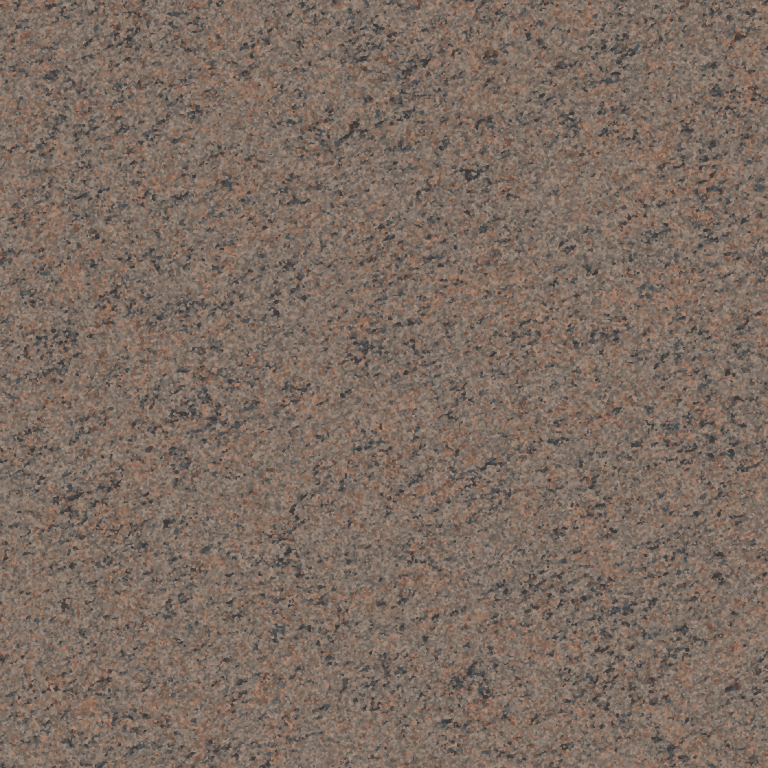
Give the GLSL for this texture, as a Shadertoy shader.

```glsl
#define GRAIN_SCALE 350.0
#define STREAK_SCALE vec2(62.0, 135.0)
#define PATCH_SCALE vec2(13.0, 19.0)
#define STREAK_ANGLE 0.40
#define CELL_SHARPNESS 8.0
#define SHADE_COLOR vec3(0.395, 0.358, 0.330)
#define LIGHT_COLOR vec3(0.620, 0.550, 0.496)
#define ORANGE_COLOR vec3(0.580, 0.430, 0.350)
#define DARK_COLOR vec3(0.205, 0.205, 0.210)
#define BLUE_COLOR vec3(0.270, 0.300, 0.320)
#define RUST_COLOR vec3(0.390, 0.270, 0.220)

vec3 hash3(vec2 p) {
    vec3 q = fract(p.xyx * vec3(0.1031, 0.1030, 0.0973));
    q += dot(q, q.yxz + 33.33);
    return fract((q.xxy + q.yzz) * q.zyx);
}

// Cellular noise: three random values per cell, blended softly at the borders
vec3 cells(vec2 p) {
    vec2 corner = floor(p);
    vec3 sum = vec3(0.0);
    float total = 0.0;
    for (int y = -1; y <= 1; y++)
    for (int x = -1; x <= 1; x++) {
        vec2 id = corner + vec2(x, y);
        vec2 toSeed = id + hash3(id + 71.0).xy - p;
        float weight = exp(-CELL_SHARPNESS * dot(toSeed, toSeed));
        sum += weight * hash3(id + 19.0);
        total += weight;
    }
    return sum / total;
}

mat2 rotation(float angle) {
    float c = cos(angle), s = sin(angle);
    return mat2(c, -s, s, c);
}

void mainImage(out vec4 fragColor, in vec2 fragCoord) {
    vec2 uv = fragCoord / iResolution.y + 2.0;

    // Layered sines bend the streaks a little
    vec2 bend = 0.005 * sin(uv.yx * vec2(19.0, 27.0) + 2.0 * sin(uv * 11.0));
    vec2 along = rotation(STREAK_ANGLE) * (uv + bend);

    vec3 patches = cells(along * PATCH_SCALE);
    vec3 clouds = cells(along * PATCH_SCALE * 2.3 + 40.0);
    vec3 streaks = cells(along * STREAK_SCALE);
    vec3 flakes = cells(along * STREAK_SCALE * vec2(2.6, 1.9) + 90.0);
    vec3 grains = cells(uv * GRAIN_SCALE);
    vec3 specks = cells(uv * GRAIN_SCALE * 0.55 + 130.0);

    // Fine grey-brown ground
    float tone = 0.55 * grains.x + 0.25 * specks.x + 0.20 * flakes.y;
    tone = 0.5 + 1.4 * (tone - 0.5);
    vec3 color = mix(SHADE_COLOR, LIGHT_COLOR, tone);

    // Orange feldspar, gathered in soft patches
    float orange = 0.38 * specks.y + 0.28 * grains.y + 0.18 * clouds.y + 0.16 * streaks.y;
    orange += 0.08 * (patches.y - 0.5);
    color = mix(color, ORANGE_COLOR * (0.80 + 0.40 * tone), 0.75 * smoothstep(0.46, 0.74, orange));

    // Dark mica flakes, clustered into slanted streaks
    float mica = 0.25 * streaks.x + 0.30 * flakes.x + 0.25 * grains.z + 0.20 * specks.z;
    mica += 0.09 * (patches.x - 0.5) + 0.09 * (clouds.x - 0.5);
    vec3 micaColor = mix(DARK_COLOR, BLUE_COLOR, smoothstep(0.35, 0.80, flakes.z));
    color = mix(color, micaColor, 0.90 * smoothstep(0.53, 0.81, mica));

    // Sparse rust specks
    float rust = smoothstep(0.88, 0.97, specks.y) * smoothstep(0.45, 0.70, clouds.z);
    color = mix(color, RUST_COLOR, 0.6 * rust);

    fragColor = vec4(color, 1.0);
}
```
